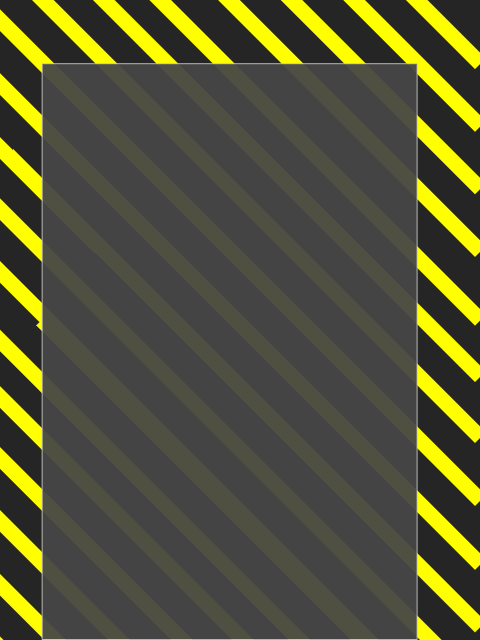
Reproduce this pattern procedurally as a WebGL 1 fragment shader.

```glsl
precision highp float;
// Yellow hazard bars on charcoal behind a nearly opaque, thinly outlined panel.
// Each bar is a 45 degree box distance in (along, across) diagonal coordinates;
// a loop repeats them with small slips, and two bars have overlapping pieces.

uniform vec2 u_resolution;

// Lengths are fractions of the canvas height, measured from the top left.
const int BAR_COUNT = 18;
const float BAR_PITCH = 0.09779;
const float BAR_WIDTH = 0.03385;
const float FIRST_EDGE = -0.6341;   // lower edge of the first bar, as y - x
const float BAR_REACH = 1.4844;     // along position of the cut, minus the edge
const float FAR = 4.0;

const vec2 PANEL_MIN = vec2(0.0658, 0.0996);
const vec2 PANEL_MAX = vec2(0.6517, 0.9993);
const float LINE_HALF = 0.00065;
const float PANEL_OPACITY = 0.945;

const vec3 CHARCOAL = vec3(0.145);
const vec3 YELLOW = vec3(1.0, 1.0, 0.0);
const vec3 PANEL_GREY = vec3(0.274);
const vec3 OUTLINE = vec3(0.82, 0.82, 0.79);

// 1.0 when two whole numbers agree
float same(float a, float b) {
  return 1.0 - step(0.5, abs(a - b));
}

// Uneven spacing that recurs every eight bars
float barSlip(float index) {
  float m = mod(index, 8.0);
  return 0.0095 * same(m, 4.0) - 0.0026 * same(m, 6.0) - 0.0020 * same(m, 7.0);
}

float barEdge(float index) {
  return FIRST_EDGE + BAR_PITCH * index + barSlip(index);
}

// Distance to a diagonal bar with square-cut ends
float barDistance(vec2 diagonal, float edge, float start, float stop) {
  float side = abs(diagonal.y - edge + 0.5 * BAR_WIDTH) - 0.5 * BAR_WIDTH;
  float ends = max(start - diagonal.x, diagonal.x - stop);
  return max(side, ends) * 0.70711;
}

float hazardBars(vec2 p) {
  vec2 diagonal = vec2(p.x + p.y, p.y - p.x);
  float d = FAR;
  for (int i = 0; i < BAR_COUNT; i++) {
    float index = float(i);
    float edge = barEdge(index);
    float start = mix(-FAR, 0.254, same(index, 9.0));
    d = min(d, barDistance(diagonal, edge, start, edge + BAR_REACH));
  }
  // Overlapping pieces that leave small notches
  d = min(d, barDistance(diagonal, barEdge(9.0) + 0.0021, -FAR, 0.544));
  d = min(d, barDistance(diagonal, barEdge(11.0) + 0.0104, 0.565, FAR));
  return d;
}

float boxDistance(vec2 p, vec2 low, vec2 high) {
  vec2 q = abs(p - 0.5 * (low + high)) - 0.5 * (high - low);
  return length(max(q, 0.0)) + min(max(q.x, q.y), 0.0);
}

// Share of a pixel lying inside distance d
float coverage(float d, float pixel) {
  return clamp(0.5 - d / pixel, 0.0, 1.0);
}

void main() {
  float pixel = 1.0 / u_resolution.y;
  vec2 p = vec2(gl_FragCoord.x, u_resolution.y - gl_FragCoord.y) * pixel;

  vec3 color = mix(CHARCOAL, YELLOW, coverage(hazardBars(p), pixel));

  // Translucent panel and its outline
  float panel = boxDistance(p, PANEL_MIN, PANEL_MAX);
  color = mix(color, PANEL_GREY, PANEL_OPACITY * coverage(panel, pixel));
  float outline = coverage(panel - LINE_HALF, pixel)
                - coverage(panel + LINE_HALF, pixel);
  color = mix(color, OUTLINE, outline);

  gl_FragColor = vec4(color, 1.0);
}
```
